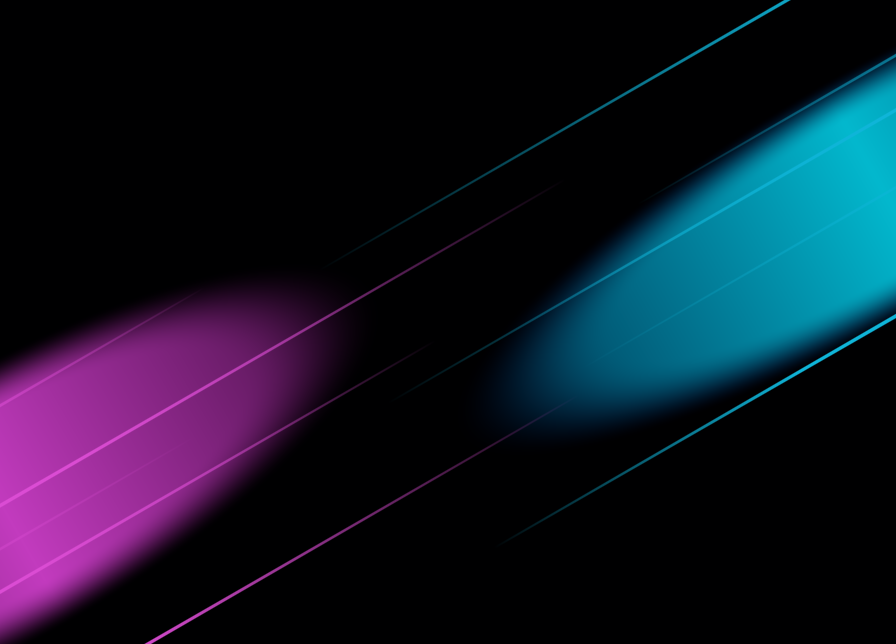
Reproduce this background procedurally as a Shadertoy shader.

```glsl
#define TILT 0.5236
#define STREAK_WIDTH 0.0026
#define GLOW_SOFTNESS 0.6
#define GLOW_FALLOFF 0.7
#define STREAKS 5
#define BACKDROP vec3(0.0, 0.0, 0.005)
#define CYAN_GLOW vec3(0.01, 0.72, 0.80)
#define CYAN_STREAK vec3(0.06, 0.71, 0.85)
#define MAGENTA_GLOW vec3(0.76, 0.23, 0.74)
#define MAGENTA_STREAK vec3(0.86, 0.30, 0.83)

// Each streak: offset across, faded tail, bright head, strength
const vec4 cyanStreaks[STREAKS] = vec4[](
    vec4( 0.2546, 0.72, 1.56, 0.90),
    vec4( 0.0960, 1.20, 1.66, 0.60),
    vec4( 0.0225, 0.71, 1.62, 1.00),
    vec4(-0.0815, 1.00, 1.56, 0.50),
    vec4(-0.2545, 0.74, 1.46, 1.25));

const vec4 magentaStreaks[STREAKS] = vec4[](
    vec4( 0.3205, 0.55, 0.18, 0.60),
    vec4( 0.1860, 1.12, 0.11, 1.10),
    vec4( 0.1275, 0.42, 0.07, 0.40),
    vec4( 0.0698, 0.82, 0.04, 1.05),
    vec4(-0.1147, 0.97, 0.20, 0.95));

// Soft ellipse, brightest at its centre and dimming along its length
float ellipseGlow(vec2 p, vec2 centre, vec2 radii) {
    vec2 q = (p - centre) / radii;
    float body = smoothstep(0.0, GLOW_SOFTNESS, 1.0 - dot(q, q));
    return body * max(1.0 - GLOW_FALLOFF * abs(q.x), 0.0);
}

// Thin line that narrows and fades toward its tail
float streakCover(vec2 p, vec4 streak, float pixel) {
    float t = clamp((p.x - streak.y) / (streak.z - streak.y), 0.0, 1.0);
    float halfWidth = STREAK_WIDTH * mix(0.5, 1.0, t) * mix(0.6, 1.0, streak.w);
    float soft = 0.6 * pixel + 0.0003;
    float line = 1.0 - smoothstep(halfWidth - soft, halfWidth + soft, abs(p.y - streak.x));
    return line * min(streak.w * pow(t, 0.85), 1.0);
}

void mainImage(out vec4 fragColor, in vec2 fragCoord) {
    // Axes along and across the shared slant
    float pixel = 1.0 / iResolution.y;
    vec2 uv = fragCoord * pixel;
    vec2 along = vec2(cos(TILT), sin(TILT));
    vec2 p = vec2(dot(uv, along), dot(uv, vec2(-along.y, along.x)));

    // Glows; the exponents shift the hue as they dim
    float cyan = ellipseGlow(p, vec2(1.54, -0.075), vec2(0.76, 0.190));
    float magenta = ellipseGlow(p, vec2(0.11, 0.183), vec2(0.67, 0.208));
    vec3 color = BACKDROP;
    color += CYAN_GLOW * pow(vec3(cyan), vec3(1.0, 1.15, 0.9));
    color += MAGENTA_GLOW * pow(vec3(magenta), vec3(1.0, 1.2, 1.0));

    // Streaks
    for (int i = 0; i < STREAKS; i++) {
        color = mix(color, CYAN_STREAK, streakCover(p, cyanStreaks[i], pixel));
        color = mix(color, MAGENTA_STREAK, streakCover(p, magentaStreaks[i], pixel));
    }
    fragColor = vec4(color, 1.0);
}
```
